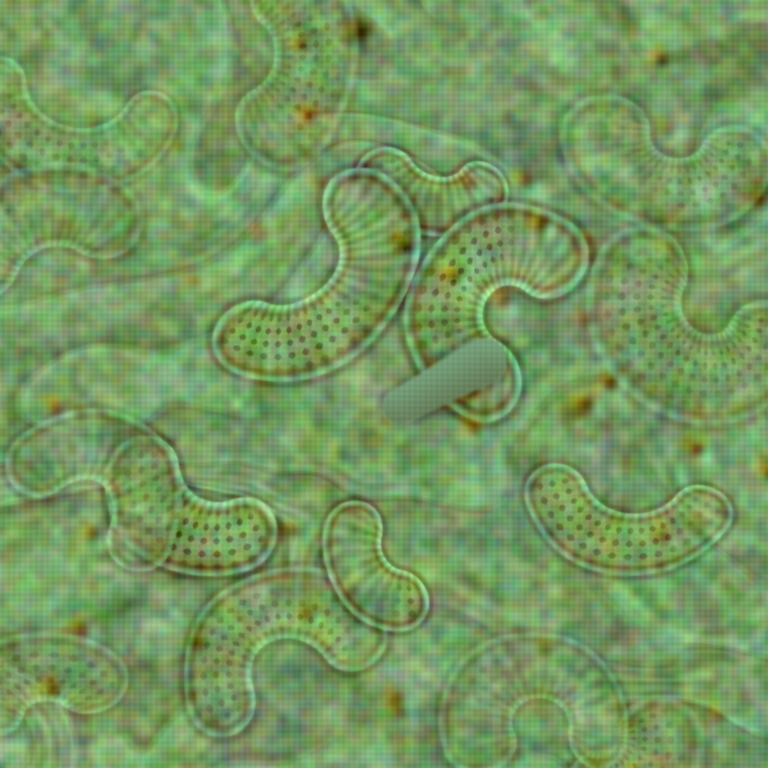
A Shadertoy shader for this pattern:

```glsl
// Draws a green embossed tangle of ribbed, scaly coils over rippled folds.

const float TAU = 6.2831853;
const vec3 BASE  = vec3(0.46, 0.61, 0.39);
const vec3 LIGHT = vec3(0.05, 0.13, 0.13);   // cool highlight offset
const vec3 DARK  = vec3(-0.11, -0.20, -0.13); // shadow offset
const vec3 WARM  = vec3(0.10, 0.00, -0.13);  // rust and yellow tint offset

float hash(vec2 p) {
    vec3 q = fract(p.xyx * 0.1031);
    q += dot(q, q.yzx + 33.33);
    return fract((q.x + q.y) * q.z);
}

vec2 hash2(vec2 p) { return vec2(hash(p + 17.3), hash(p + 71.9)); }

float noise(vec2 p) {
    vec2 i = floor(p), f = fract(p);
    f = f * f * (3.0 - 2.0 * f);
    vec2 e = vec2(1.0, 0.0);
    return mix(mix(hash(i), hash(i + e.xy), f.x),
               mix(hash(i + e.yx), hash(i + e.xx), f.x), f.y);
}

float fbm(vec2 p) {
    float sum = 0.0, amp = 0.55;
    for (int i = 0; i < 3; i++) {
        sum += amp * noise(p);
        p = mat2(1.6, 1.2, -1.2, 1.6) * p + 9.7;
        amp *= 0.42;
    }
    return sum;
}

vec3 noise3(vec2 p) { return vec3(noise(p), noise(p + 31.7), noise(p + 67.1)) - 0.5; }

float band(float x, float centre, float width) {
    float t = (x - centre) / width;
    return exp(-t * t);
}

vec2 rotate(vec2 p, float a) {
    return mat2(cos(a), -sin(a), sin(a), cos(a)) * p;
}

// Distance to an arc, signed offset across it, and length along it
vec3 arcCoords(vec2 p, float radius, float aperture) {
    float a = atan(p.x, p.y);
    float c = clamp(a, -aperture, aperture);
    float d = length(p - radius * vec2(sin(c), cos(c)));
    return vec3(d, length(p) - radius, a * radius);
}

// Folded sheets with parallel ripples
vec3 folds(vec2 p) {
    vec2 warp = vec2(noise(p * 4.0), noise(p * 4.0 + 40.0));
    float n = fbm(p * 2.6 + warp * 0.8);
    float f = fract(n * 7.0);
    float lip = smoothstep(0.0, 0.08, f) * smoothstep(1.0, 0.92, f);
    float ripple = sin(n * 150.0) * smoothstep(0.3, 0.75, noise(p * 6.0 + 5.0));
    return lip * (LIGHT * exp(-f * 7.0) + DARK * 0.8 * exp((f - 1.0) * 9.0))
         + vec3(0.028, 0.038, 0.030) * ripple;
}

// Ribs, scale dots and lit rims of one coil
vec3 coilSkin(vec2 p, vec3 arc, float width, float kind) {
    float x = arc.x / width, across = arc.y / width;
    float ribs = sin(TAU * arc.z / 0.017 + 2.0 * across * across);
    vec2 cell = TAU * arc.yz / 0.034;
    float dots = smoothstep(0.1, 0.9, sin(cell.x + cell.y) * sin(cell.y - cell.x));
    float scaly = smoothstep(0.4, 0.7, noise(p * 8.0 + kind * 20.0)) * smoothstep(0.9, 0.4, x);
    vec3 skin = vec3(0.03, 0.042, 0.034) * ribs * (1.0 - 0.6 * scaly);
    skin += scaly * (DARK * 1.1 * dots + vec3(0.03, 0.035, -0.015));
    skin += DARK * 0.35 * across * smoothstep(0.2, 0.8, x);
    skin += DARK * 0.7 * band(x, 0.76, 0.09) + WARM * 0.35 * band(x, 0.7, 0.14);
    return skin + LIGHT * 0.95 * band(x, 0.94, 0.09);
}

// Overlapping coils on a jittered 4 by 4 layout
vec3 coils(vec2 p, vec3 relief) {
    vec2 bend = 0.025 * (vec2(noise(p * 7.0), noise(p * 7.0 + 50.0)) - 0.5);
    for (int i = 0; i < 16; i++) {
        int slot = (i * 7) % 16;
        vec2 id = vec2(slot % 4, slot / 4);
        vec2 h = hash2(id + 3.0), k = hash2(id + 29.0);
        vec2 centre = (id + 0.5 + 0.7 * (h - 0.5)) * 0.25;
        float width = mix(0.036, 0.060, k.x);
        vec3 arc = arcCoords(rotate(p + bend - centre, TAU * k.y),
                             mix(0.075, 0.125, h.y), mix(0.8, 1.9, h.x));
        float x = arc.x / width;
        float fade = mix(1.0, 0.45, smoothstep(0.25, 0.5, length(centre - 0.5)));
        relief += DARK * 0.75 * fade * band(x, 1.08, 0.10);
        relief = mix(relief, coilSkin(p, arc, width, k.x), fade * smoothstep(1.04, 0.96, x));
    }
    return relief;
}

// One smooth, tapered lobe lit from above
vec3 lobe(vec2 p, vec2 a, vec2 b, vec3 relief) {
    float t = clamp(dot(p - a, b - a) / dot(b - a, b - a), 0.0, 1.0);
    float d = length(p - mix(a, b, t)) - mix(0.022, 0.030, t);
    float lit = smoothstep(-0.03, 0.03, p.y - mix(a.y, b.y, t));
    vec3 skin = mix(vec3(-0.06, -0.12, -0.04), vec3(0.0, 0.02, 0.09), lit);
    relief += DARK * 0.6 * band(d, 0.003, 0.006);
    return mix(relief, skin, smoothstep(0.004, -0.004, d));
}

// Scattered dark knots with split warm and cool fringes
vec3 knots(vec2 p) {
    vec2 g = p * 13.0, id = floor(g);
    vec3 sum = vec3(0.0);
    for (int n = 0; n < 9; n++) {
        vec2 c = id + vec2(n % 3 - 1, n / 3 - 1);
        vec2 q = g - c - hash2(c);
        float power = smoothstep(0.6, 1.0, hash(c + 90.0));
        sum += power * (DARK * 1.4 * band(length(q), 0.0, 0.13)
             + WARM * 1.3 * band(length(q + vec2(0.12, -0.08)), 0.0, 0.18)
             + LIGHT * 1.2 * band(length(q - vec2(0.17, -0.12)), 0.0, 0.14));
    }
    return sum;
}

void mainImage(out vec4 fragColor, in vec2 fragCoord) {
    vec2 p = fragCoord / iResolution.xy;

    vec3 relief = coils(p, folds(p));
    relief += knots(p);

    // Mottled light and coloured grain
    float slope = fbm(p * 22.0 + 0.15) - fbm(p * 22.0 - 0.15);
    relief += vec3(0.16, 0.20, 0.17) * slope;
    relief += 0.10 * noise3(p * 24.0) * vec3(0.7, 0.6, 1.0);
    relief += 0.13 * noise3(p * 85.0) + 0.10 * (noise(p * 65.0) - 0.5);
    relief = lobe(p, vec2(0.52, 0.47), vec2(0.63, 0.53), relief);

    // Fine woven mesh
    vec2 weave = sin(TAU * 140.0 * p + 1.5 * noise(p * 12.0));
    relief += 0.013 * (weave.x + weave.y) * vec3(0.9, 1.0, 1.1);

    fragColor = vec4(clamp(BASE + relief, 0.0, 1.0), 1.0);
}
```
